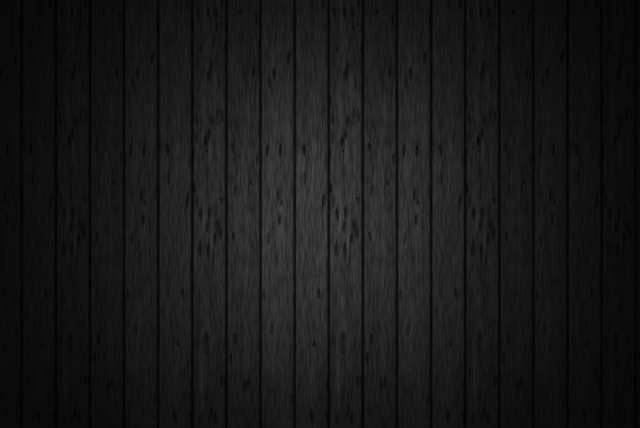
A Shadertoy shader for this texture:

```glsl
// Dark vertical wood planks with fine grain, lit by a soft glow in the middle.
#define PLANK_WIDTH 0.0533
#define FIRST_SEAM 0.0339
#define PLANK_REPEAT 4.0
#define SEAM_HALF_WIDTH 0.0015
#define GLOW_CENTER vec2(0.5, 0.335)
#define GLOW_SPREAD 0.083
#define GLOW_LEVEL 0.165
#define AMBIENT 0.046
#define GRAIN_CONTRAST 0.42
#define FLECK_DEPTH 0.42

vec2 hash2(vec2 p) {
    p = vec2(dot(p, vec2(127.1, 311.7)), dot(p, vec2(269.5, 183.3)));
    return fract(sin(p) * 4375.85);
}

// Cellular noise: x is the nearest distance, y a random value of that cell.
vec2 cellular(vec2 p) {
    vec2 base = floor(p), local = fract(p);
    vec2 nearest = vec2(9.0, 0.0);
    for (int j = -1; j <= 1; j++) {
        for (int i = -1; i <= 1; i++) {
            vec2 offset = vec2(i, j);
            vec2 point = hash2(base + offset);
            float dist = length(offset + point - local);
            if (dist < nearest.x) nearest = vec2(dist, hash2(base + offset + 37.0).x);
        }
    }
    return nearest;
}

// Wavy lines that run along the plank.
float layeredSines(vec2 p, float seed) {
    float sum = 0.0, weight = 0.5, freq = 190.0;
    for (int i = 0; i < 4; i++) {
        float bend = sin(p.y * (9.0 + freq * 0.035) + seed * 2.3 + float(i));
        sum += weight * sin(p.x * freq + seed * 5.1 + 1.6 * bend + sin(p.y * 31.0 + seed));
        freq *= 1.73;
        weight *= 0.72;
    }
    return sum;
}

// Brightness of the wood around 1; p.x is measured from the plank's left seam.
float woodTone(vec2 p, float kind) {
    float knotty = 1.0 - step(0.5, abs(kind - 1.0));
    vec2 shift = vec2(kind * 17.0, kind * 29.0);
    vec2 warped = p + vec2(0.0012 * sin(p.y * 43.0 + kind * 3.0), 0.0);

    // Fibres: short fine streaks over longer ones
    vec2 fine = cellular(warped * vec2(290.0, 38.0) + shift);
    vec2 coarse = cellular(warped * vec2(150.0, 11.0) + shift + 61.0);
    float tone = 1.0 + GRAIN_CONTRAST * (0.45 - fine.x);
    tone += 0.16 * (coarse.y - 0.5) + 0.13 * (fine.y - 0.5);
    tone += (0.055 + 0.035 * knotty) * layeredSines(warped, kind);

    // Dark flecks, densest on the knotty plank and in loose groups
    vec2 fleck = cellular(warped * vec2(125.0, 36.0) + shift + 113.0);
    float groups = 0.5 + 0.5 * sin(p.y * 37.0 + kind * 1.9 + 0.6);
    float chance = mix(0.10, 0.42, knotty) * (0.35 + 0.65 * groups);
    float spot = 1.0 - smoothstep(0.16, 0.52, fleck.x);
    tone -= FLECK_DEPTH * spot * step(fleck.y, chance);

    // Pale slivers beside the knots
    float sliver = smoothstep(0.75, 1.0, coarse.y) * (1.0 - smoothstep(0.1, 0.6, coarse.x));
    return tone + 0.15 * sliver * (0.4 + knotty);
}

void mainImage(out vec4 fragColor, in vec2 fragCoord) {
    vec2 p = fragCoord / iResolution.x;
    float pixel = 1.0 / iResolution.x;

    // Planks, with the grain repeating every few boards
    float along = (p.x - FIRST_SEAM) / PLANK_WIDTH;
    float kind = mod(floor(along), PLANK_REPEAT);
    float inside = fract(along) * PLANK_WIDTH;
    float seamDist = min(inside, PLANK_WIDTH - inside);
    float tone = woodTone(vec2(inside, p.y), kind);
    tone *= 1.0 + 0.05 * sin(kind * 2.4 + 0.7);

    // Seam: dark groove, shaded edges and a thin lit bevel
    float groove = 1.0 - smoothstep(SEAM_HALF_WIDTH - 0.5 * pixel, SEAM_HALF_WIDTH + 1.2 * pixel, seamDist);
    float edgeShade = exp(-seamDist / 0.004);
    float bevel = exp(-pow((inside - 0.0046) / 0.0013, 2.0));
    tone *= 1.0 - 0.20 * edgeShade;
    tone += 0.10 * bevel;
    tone *= 1.0 - 0.62 * groove;

    // Soft central light falling to the dark borders
    vec2 fromGlow = p - GLOW_CENTER;
    float light = AMBIENT + GLOW_LEVEL * exp(-dot(fromGlow, fromGlow) / GLOW_SPREAD);
    light *= 1.0 - 0.3 * smoothstep(0.36, 0.6, length(fromGlow));

    fragColor = vec4(vec3(clamp(light * tone, 0.0, 1.0)), 1.0);
}
```
